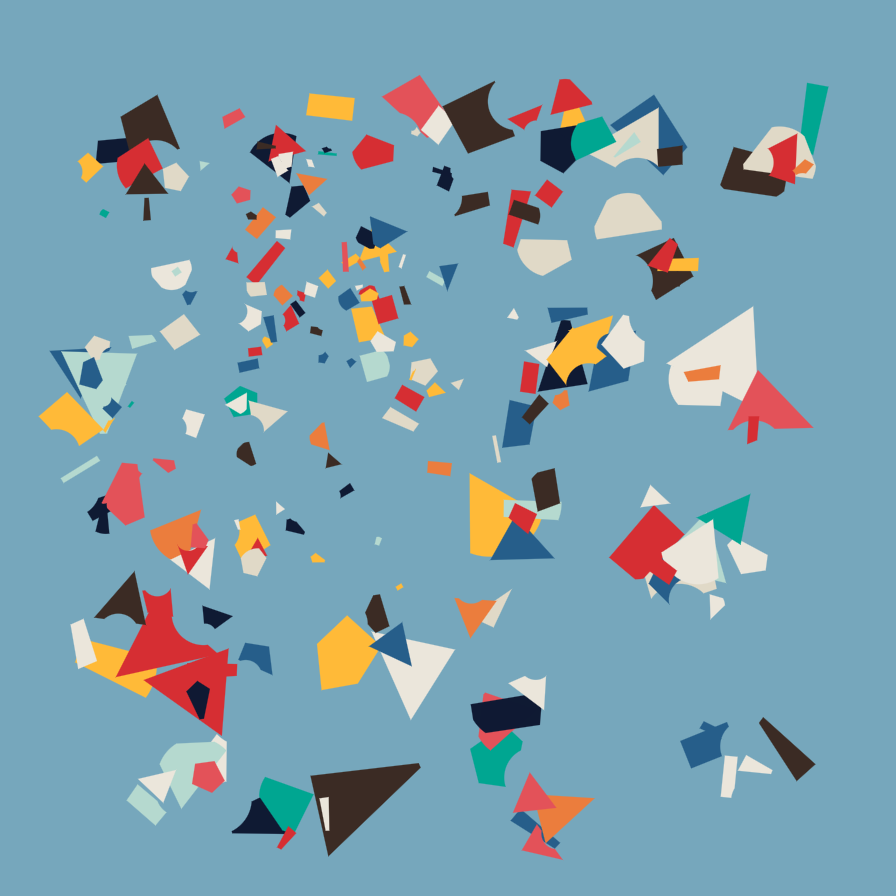
Give the GLSL for this background, as a WebGL 1 fragment shader.

```glsl
precision highp float;

uniform vec2 u_resolution;

const float TAU = 6.283185;
const float GRID = 6.0;
const vec2 FOCUS = vec2(0.37, 0.63);

float hash(float seed, float channel) {
  return fract(sin(seed * 12.9898 + channel * 78.233) * 43758.5453);
}

vec2 hash2(float seed, float channel) {
  return vec2(hash(seed, channel), hash(seed, channel + 0.5));
}

vec2 direction(float angle) {
  return vec2(cos(angle), sin(angle));
}

// Paper colours, weighted by how often each appears
vec3 paperColor(float pick) {
  vec3 color = vec3(0.92, 0.90, 0.86);
  color = mix(color, vec3(0.88, 0.85, 0.78), step(0.17, pick));
  color = mix(color, vec3(0.71, 0.85, 0.81), step(0.27, pick));
  color = mix(color, vec3(0.15, 0.37, 0.54), step(0.35, pick));
  color = mix(color, vec3(0.06, 0.10, 0.20), step(0.44, pick));
  color = mix(color, vec3(0.23, 0.17, 0.14), step(0.54, pick));
  color = mix(color, vec3(0.84, 0.18, 0.20), step(0.61, pick));
  color = mix(color, vec3(0.89, 0.32, 0.35), step(0.74, pick));
  color = mix(color, vec3(1.00, 0.73, 0.22), step(0.79, pick));
  color = mix(color, vec3(0.92, 0.49, 0.24), step(0.90, pick));
  return mix(color, vec3(0.00, 0.65, 0.57), step(0.955, pick));
}

// Irregular polygon of three to five straight cuts
float polygonDistance(vec2 p, vec2 extent, float seed) {
  float kind = hash(seed, 1.0);
  float sides = 3.0 + step(0.25, kind) + step(0.82, kind);
  float skew = 0.7 * hash(seed, 2.0);
  float d = length(p) - 2.1 * extent.x;
  for (int i = 0; i < 5; i++) {
    float side = float(i);
    if (side >= sides) break;
    float angle = TAU * side / sides + skew * (hash(seed, 10.0 + side) - 0.5);
    vec2 normal = direction(angle);
    float reach = length(normal * extent) * mix(0.7, 1.0, hash(seed, 20.0 + side));
    d = max(d, dot(p, normal) - reach);
  }
  return d;
}

// Some scraps get a concave bite, others one rounded edge
float scrapDistance(vec2 p, float size, float seed) {
  vec2 axis = direction(TAU * hash(seed, 3.0));
  p = vec2(dot(p, axis), dot(p, vec2(-axis.y, axis.x)));
  vec2 extent = size * vec2(1.0, mix(0.15, 1.0, hash(seed, 4.0)));
  float d = polygonDistance(p, extent, seed);
  vec2 cut = direction(TAU * hash(seed, 5.0)) * size;
  float style = hash(seed, 6.0);
  if (style < 0.3) d = max(d, 0.95 * size - length(p - 1.35 * cut));
  else if (style < 0.52) d = max(d, length(p + 0.5 * cut) - 1.25 * size);
  return d;
}

vec3 layScrap(vec3 under, vec2 p, float size, float seed, float pixel) {
  if (length(p) > 2.2 * size + pixel) return under;
  float cover = clamp(0.5 - scrapDistance(p, size, seed) / pixel, 0.0, 1.0);
  return mix(under, paperColor(hash(seed, 7.0)), cover);
}

// A pile of five scraps, the largest at the bottom
vec3 layCluster(vec3 color, vec2 p, float scale, float seed, float pixel) {
  if (length(p) > 0.18) return color;
  for (int k = 0; k < 5; k++) {
    float layer = float(k);
    float scrapSeed = seed * 5.0 + layer + 0.37;
    vec2 offset = direction(TAU * hash(scrapSeed, 8.0))
                * 0.062 * sqrt(hash(scrapSeed, 9.0));
    float size = scale * mix(0.043, 0.011, layer / 5.0)
               * mix(0.7, 1.15, hash(scrapSeed, 30.0));
    color = layScrap(color, p - offset, size, scrapSeed, pixel);
  }
  return color;
}

void main() {
  float span = min(u_resolution.x, u_resolution.y);
  vec2 uv = (gl_FragCoord.xy - 0.5 * u_resolution) / span + 0.5;
  float pixel = 1.2 / span;
  vec3 color = vec3(0.463, 0.655, 0.737);

  // Piles on a loose grid, smaller near the focus
  for (int i = 0; i < 36; i++) {
    float id = float(i);
    if (hash(id, 40.0) < 0.18) continue;
    vec2 cell = vec2(mod(id, GRID), floor(id / GRID));
    vec2 jitter = 0.7 * (hash2(id, 41.0) - 0.5);
    vec2 center = 0.08 + 0.84 * (cell + 0.5 + jitter) / GRID;
    float scale = mix(0.5, 1.05, smoothstep(0.08, 0.36, distance(center, FOCUS)));
    color = layCluster(color, uv - center, scale, id, pixel);
  }

  // Fine clippings gathered round the focus
  for (int i = 0; i < 70; i++) {
    float seed = float(i) + 300.61;
    vec2 spread = hash2(seed, 50.0) + hash2(seed, 52.0) - 1.0;
    float size = mix(0.004, 0.019, hash(seed, 54.0));
    color = layScrap(color, uv - FOCUS - 0.29 * spread, size, seed, pixel);
  }

  gl_FragColor = vec4(color, 1.0);
}
```
